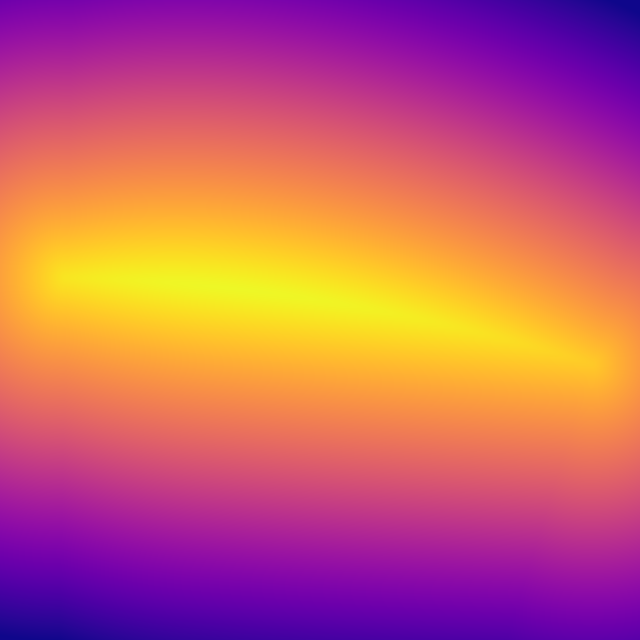
Give the GLSL for this background, as a WebGL 1 fragment shader.

```glsl
precision highp float;

uniform vec2 u_resolution;

#define ARC_START vec2(0.104, 0.566)
#define ARC_BEND vec2(0.514, 0.558)
#define ARC_END vec2(0.924, 0.432)
#define FALLOFF 1.69
#define RIDGE_SOFTNESS 0.006
#define PEAK_POSITION 0.3
#define START_FADE 0.05
#define END_FADE 0.115

// Quadratic Bezier point and its tangent at s
vec2 arcPoint(float s) {
  return mix(mix(ARC_START, ARC_BEND, s), mix(ARC_BEND, ARC_END, s), s);
}

vec2 arcTangent(float s) {
  return 2.0 * mix(ARC_BEND - ARC_START, ARC_END - ARC_BEND, s);
}

// Parameter of the nearest arc point, refined by projecting on the tangent
float nearestOnArc(vec2 p) {
  float s = 0.5;
  for (int i = 0; i < 8; i++) {
    vec2 tangent = arcTangent(s);
    s += dot(p - arcPoint(s), tangent) / dot(tangent, tangent);
    s = clamp(s, 0.0, 1.0);
  }
  return s;
}

// Brightness along the ridge, fading toward both ends
float ridgeHeat(float s) {
  float towardStart = max(PEAK_POSITION - s, 0.0) / PEAK_POSITION;
  float towardEnd = max(s - PEAK_POSITION, 0.0) / (1.0 - PEAK_POSITION);
  return 1.0 - START_FADE * towardStart * towardStart
             - END_FADE * towardEnd * towardEnd;
}

// Polynomial ramp: navy, violet, magenta, coral, orange, yellow
vec3 heatColor(float t) {
  const vec3 c0 = vec3(0.0587, 0.0233, 0.5433);
  const vec3 c1 = vec3(2.1765, 0.2384, 0.7540);
  const vec3 c2 = vec3(-2.6895, -7.4559, 3.1108);
  const vec3 c3 = vec3(6.1303, 42.3462, -28.5189);
  const vec3 c4 = vec3(-11.1074, -82.6663, 60.1398);
  const vec3 c5 = vec3(10.0231, 71.4136, -54.0722);
  const vec3 c6 = vec3(-3.6587, -22.9315, 18.1919);
  return c0 + t * (c1 + t * (c2 + t * (c3 + t * (c4 + t * (c5 + t * c6)))));
}

void main() {
  vec2 uv = gl_FragCoord.xy / u_resolution;

  // Heat drops linearly with distance from the arc, rounded at the crest
  float s = nearestOnArc(uv);
  float d = length(vec2(distance(uv, arcPoint(s)), RIDGE_SOFTNESS));
  float heat = ridgeHeat(s) - FALLOFF * (d - RIDGE_SOFTNESS);

  vec3 color = heatColor(clamp(heat, 0.0, 1.0));
  gl_FragColor = vec4(clamp(color, 0.0, 1.0), 1.0);
}
```
